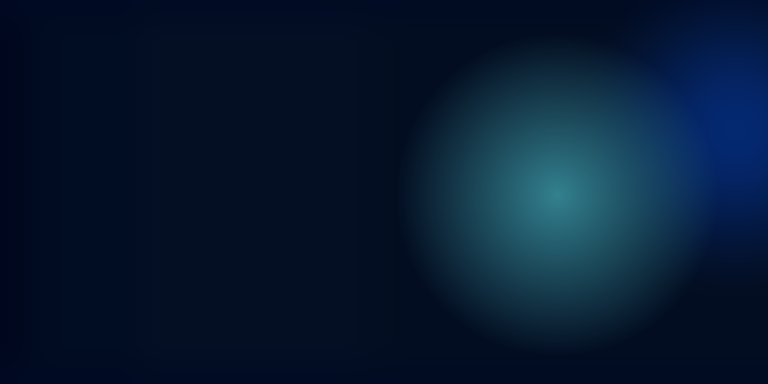
Reproduce this background procedurally as a Shadertoy shader.

```glsl
// Two soft lights on a deep navy field: a teal cone of light right of centre
// and a rounder blue glow near the right edge. Both are radial distance
// falloffs, mixed over a base that darkens gently toward the borders.

// Linear falloff from 1 at the centre to 0 at the radius.
float cone(vec2 p, vec2 centre, float radius) {
    return max(0.0, 1.0 - length(p - centre) / radius);
}

// Navy field with a darker left border and bluer top and bottom rims.
vec3 navyField(vec2 uv) {
    vec3 navy = mix(vec3(0.0, 0.027, 0.115), vec3(0.004, 0.050, 0.135),
                    smoothstep(0.0, 0.09, uv.x));
    navy = mix(navy, vec3(0.015, 0.059, 0.142), smoothstep(0.15, 0.22, uv.x));
    navy = mix(navy, vec3(0.010, 0.052, 0.128), smoothstep(0.42, 0.54, uv.x));
    float rim = smoothstep(0.38, 0.5, abs(uv.y - 0.5));
    return mix(navy, vec3(0.0, 0.040, 0.138), 0.7 * rim);
}

void mainImage(out vec4 fragColor, in vec2 fragCoord) {
    vec2 uv = fragCoord / iResolution.xy;
    vec2 p = uv * vec2(2.0, 1.0);
    vec3 color = navyField(uv);

    // Blue glow with a rounded peak
    float blue = smoothstep(0.0, 1.0, cone(p, vec2(1.915, 0.66), 0.46));
    color = mix(color, vec3(0.016, 0.160, 0.445), blue);

    // Teal light with a pointed peak
    float teal = cone(p, vec2(1.452, 0.492), 0.42);
    color = mix(color, vec3(0.200, 0.505, 0.560), teal);

    fragColor = vec4(color, 1.0);
}
```
